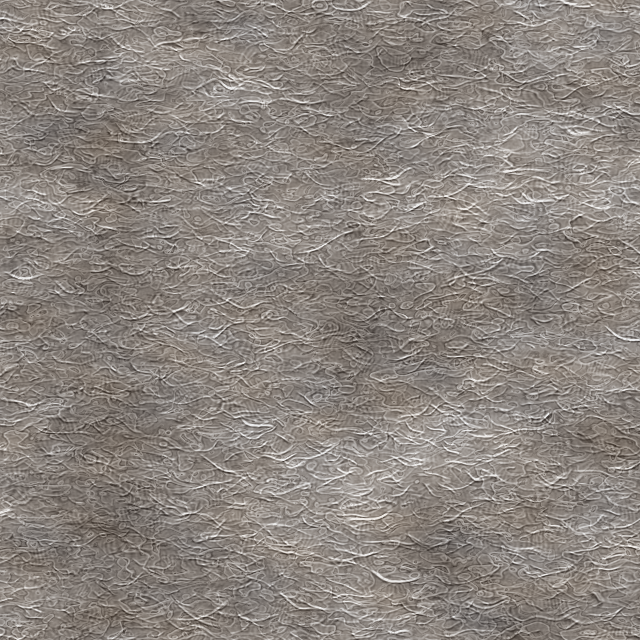
A WebGL 1 fragment shader for this texture:

```glsl
precision highp float;
// Matted grey-brown fibres: a blotchy base carries fine hatching and looping
// noise contours, under layers of curved, mostly level pale strands.
// Each strand and contour has a dark lower edge, so the mat looks embossed.
uniform vec2 u_resolution;

const vec3 DARK = vec3(0.24, 0.21, 0.19);
const vec3 MID = vec3(0.56, 0.53, 0.505);
const vec3 LIGHT = vec3(0.93, 0.925, 0.92);
const float BASE_TONE = 0.535;
const float BLOTCH_AMOUNT = 0.15;
const float GRAIN_AMOUNT = 0.09;
const float HATCH_AMOUNT = 0.045;
const float HATCH_PERIOD = 0.0085;
const float CONTOUR_LIGHT = 0.17;
const float CONTOUR_SHADE = 0.13;
const float STRAND_LIGHT = 0.36;
const float STRAND_SHADE = 0.17;
const float STRAND_WIDTH = 0.0011;
const vec2 STRAND_CELL = vec2(0.13, 0.042);
const float LAYER_SHRINK = 0.84;
const int LAYERS = 7;

float hash(vec2 p) {
  return fract(sin(dot(p, vec2(127.1, 311.7))) * 43758.5453);
}

vec2 hash2(vec2 p) {
  return vec2(hash(p), hash(p + 37.3));
}

// Gradient noise, roughly -0.6 to 0.6.
float noise(vec2 p) {
  vec2 i = floor(p), f = p - i;
  vec2 u = f * f * f * (f * (f * 6.0 - 15.0) + 10.0);
  vec2 e = vec2(1.0, 0.0);
  float a = dot(hash2(i) * 2.0 - 1.0, f);
  float b = dot(hash2(i + e) * 2.0 - 1.0, f - e);
  float c = dot(hash2(i + e.yx) * 2.0 - 1.0, f - e.yx);
  float d = dot(hash2(i + 1.0) * 2.0 - 1.0, f - 1.0);
  return mix(mix(a, b, u.x), mix(c, d, u.x), u.y);
}

// Antialiased line of a given half width, from a distance to its middle.
float line(float d, float width, float pixel) {
  return 1.0 - smoothstep(width - 0.5 * pixel, width + pixel, abs(d));
}

float field(vec2 p, vec2 freq) {
  return noise(p * freq) + 0.4 * noise(p * freq * 2.1 + 9.7);
}

// Level lines of a noise field: x is the lit line, y its shaded side.
vec2 contours(vec2 p, vec2 freq, float levels, float pixel) {
  float h = 0.0007;
  float n = field(p, freq);
  vec2 slope = vec2(field(p + vec2(h, 0.0), freq), field(p + vec2(0.0, h), freq)) - n;
  float d = (fract(n * levels) - 0.5) / (levels * length(slope) / h + 4.0);
  return vec2(line(d, 0.0007, pixel), line(d + 0.0024, 0.0008, pixel));
}

// One layer of scattered strands: x is the lit body, y the shade below it.
vec2 strands(vec2 p, float scale, float seed, float pixel) {
  vec2 cell = STRAND_CELL * scale;
  vec2 home = floor(p / cell);
  vec2 result = vec2(0.0);
  for (int j = -1; j <= 1; j++) {
    for (int i = -1; i <= 1; i++) {
      vec2 id = home + vec2(float(i), float(j));
      vec2 key = id + seed * 17.0;
      vec2 shape = hash2(key + 5.1);
      vec2 style = hash2(key + 71.9);
      vec2 q = p - (id + hash2(key)) * cell;
      float angle = (shape.x - 0.5) * mix(1.5, 0.8, scale);
      float c = cos(angle), s = sin(angle);
      q = vec2(c * q.x + s * q.y, c * q.y - s * q.x);
      float reach = cell.x * mix(0.2, 0.5, shape.y);
      float t = q.x / reach;
      float bend = (style.x - 0.5) * 0.4 * t * t + 0.07 * sin(t * 4.0 + style.y * 6.3);
      float d = (q.y - bend * reach) / (1.0 + 0.25 * abs(t));
      float taper = 1.0 - smoothstep(0.45, 1.0, abs(t));
      float width = STRAND_WIDTH * mix(0.45, 1.25, style.y * scale) * (0.4 + 0.6 * taper);
      float glow = taper * mix(0.2, 1.0, style.x * style.x);
      result = max(result, glow * vec2(line(d, width, pixel),
                                     line(d + width + 0.0014, 0.001, pixel)));
    }
  }
  return result;
}

void main() {
  vec2 p = gl_FragCoord.xy / u_resolution.y;
  float pixel = 1.0 / u_resolution.y;
  vec2 warped = p + 0.007 * vec2(noise(p * 23.0), noise(p * 23.0 + 51.0));

  // Broad cloudy patches, level streaks and fine grain.
  float cloud = noise(p * vec2(3.0, 5.0) + 4.0) + 0.6 * noise(p * vec2(8.0, 17.0) + 30.0);
  float tone = BASE_TONE + BLOTCH_AMOUNT * cloud;
  tone += 0.1 * noise(warped * vec2(28.0, 65.0));
  tone += GRAIN_AMOUNT * noise(p * vec2(210.0, 240.0));

  // Patches of short, bending upright hatching.
  float phase = p.x / HATCH_PERIOD + 5.0 * noise(p * vec2(14.0, 26.0));
  float patchMask = smoothstep(-0.1, 0.25, noise(p * vec2(22.0, 45.0) + 80.0));
  tone += HATCH_AMOUNT * patchMask * sin(6.2832 * phase);

  // Looping outlines, coarse and fine.
  vec2 loops = contours(warped, vec2(17.0, 40.0), 3.0, pixel);
  loops = max(loops, 0.75 * contours(warped + 3.7, vec2(42.0, 60.0), 2.0, pixel));
  loops *= 0.55 + 0.45 * smoothstep(-0.2, 0.3, noise(p * vec2(16.0, 30.0) + 15.0));
  tone += CONTOUR_LIGHT * loops.x - CONTOUR_SHADE * loops.y * (1.0 - loops.x);

  // Strands, from small and faint to long and bright.
  float scale = pow(LAYER_SHRINK, float(LAYERS - 1));
  float gather = 0.8 + 0.7 * clamp(cloud + 0.1, -0.4, 0.6);
  for (int k = 0; k < LAYERS; k++) {
    vec2 s = strands(warped, scale, float(k) + 1.0, pixel);
    tone -= STRAND_SHADE * s.y * (1.0 - s.x);
    tone += STRAND_LIGHT * s.x * gather * mix(0.5, 1.1, scale);
    scale /= LAYER_SHRINK;
  }

  tone = clamp(tone, DARK.r, LIGHT.r);
  vec3 color = mix(DARK, MID, clamp((tone - DARK.r) / (MID.r - DARK.r), 0.0, 1.0));
  color = mix(color, LIGHT, clamp((tone - MID.r) / (LIGHT.r - MID.r), 0.0, 1.0));
  float warmth = noise(p * vec2(9.0, 18.0) + 60.0);
  color += 0.025 * warmth * vec3(1.0, 0.1, -1.0);
  gl_FragColor = vec4(color, 1.0);
}
```
